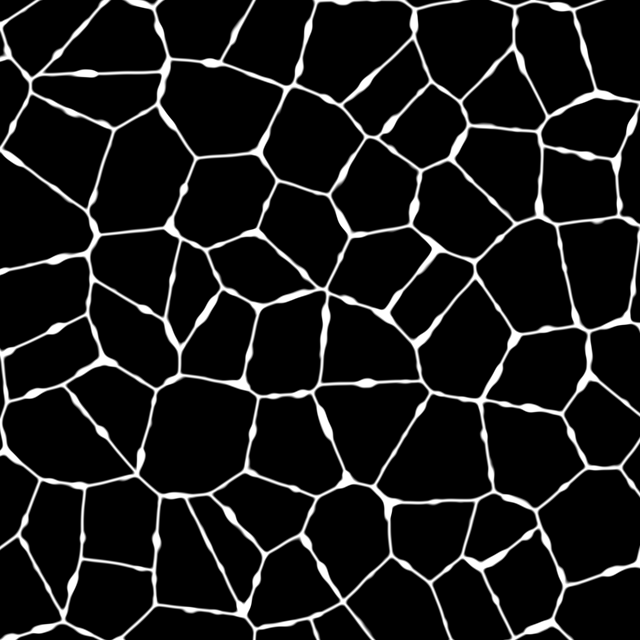
A three.js fragment shader for this pattern:

```glsl
// White web of irregular cracks on black: the borders of a jittered Voronoi grid.
// Border distances are blended so junctions fill in, and gradient noise
// swells and thins the strands along their length.
varying vec2 vUv;

vec2 hash2(vec2 p) {
  vec3 q = fract(p.xyx * vec3(0.1031, 0.1030, 0.0973));
  q += dot(q, q.yzx + 33.33);
  return fract((q.xx + q.yz) * q.zy);
}

float gradientCorner(vec2 cell, vec2 corner, vec2 f) {
  float angle = 6.2832 * hash2(cell + corner + 71.0).x;
  return dot(vec2(cos(angle), sin(angle)), f - corner);
}

float gradientNoise(vec2 p) {
  vec2 i = floor(p), f = fract(p);
  vec2 u = f * f * f * (f * (f * 6.0 - 15.0) + 10.0);
  float low = mix(gradientCorner(i, vec2(0, 0), f), gradientCorner(i, vec2(1, 0), f), u.x);
  float high = mix(gradientCorner(i, vec2(0, 1), f), gradientCorner(i, vec2(1, 1), f), u.x);
  return mix(low, high, u.y);
}

float smoothMin(float a, float b, float k) {
  float h = max(k - abs(a - b), 0.0) / k;
  return min(a, b) - 0.25 * h * h * k;
}

// Offset from p to the seed point of a grid cell
vec2 seedOffset(vec2 cell, vec2 p) {
  return cell + 0.04 + 0.92 * hash2(cell + 17.0) - p;
}

float borderDistance(vec2 p) {
  // Nearest seed
  vec2 home = floor(p), nearCell = home, nearest = vec2(8.0);
  for (int y = -2; y <= 2; y++) {
    for (int x = -2; x <= 2; x++) {
      vec2 cell = home + vec2(float(x), float(y));
      vec2 r = seedOffset(cell, p);
      if (dot(r, r) < dot(nearest, nearest)) {
        nearest = r;
        nearCell = cell;
      }
    }
  }
  // Blended distance to the bisectors with its neighbours
  float d = 8.0;
  for (int y = -2; y <= 2; y++) {
    for (int x = -2; x <= 2; x++) {
      if (x == 0 && y == 0) continue;
      vec2 r = seedOffset(nearCell + vec2(float(x), float(y)), p);
      d = smoothMin(d, dot(0.5 * (nearest + r), normalize(r - nearest)), 0.04);
    }
  }
  return d;
}

void main() {
  vec2 p = vUv * 8.0 + 40.0;

  // Slight waver of the strands
  vec2 waver = vec2(gradientNoise(p * 3.0 + 9.3), gradientNoise(p * 3.0 + 57.7));
  float d = borderDistance(p + 0.018 * waver);

  // Half width with occasional swellings
  float halfWidth = 0.017 + 0.042 * smoothstep(-0.05, 0.5, gradientNoise(p * 3.6));
  float strand = 1.0 - smoothstep(halfWidth - 0.0165, halfWidth + 0.0165, d);
  gl_FragColor = vec4(vec3(strand), 1.0);
}
```
